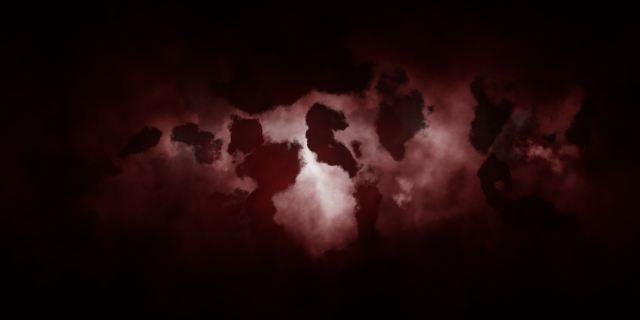
Write a Shadertoy shader that draws this background.

```glsl
// A dark red nebula: a pale core and red gas glows shine through ragged clouds.
// Light is a sum of soft elliptical glows textured by fractal noise; the clouds
// are ellipses whose outlines are torn by noise, laid over the light.

float hash(vec2 p) {
    return fract(sin(dot(p, vec2(127.1, 311.7))) * 43758.5453);
}

float noise(vec2 p) {
    vec2 i = floor(p), f = fract(p);
    f = f * f * (3.0 - 2.0 * f);
    return mix(mix(hash(i), hash(i + vec2(1, 0)), f.x),
               mix(hash(i + vec2(0, 1)), hash(i + vec2(1, 1)), f.x), f.y);
}

// Fractal noise, centred near 0.5
float fbm(vec2 p) {
    float sum = 0.0, amp = 0.5;
    for (int i = 0; i < 6; i++) {
        sum += amp * noise(p);
        p = mat2(1.6, 1.2, -1.2, 1.6) * p + 7.3;
        amp *= 0.53;
    }
    return sum / 1.04;
}

// Soft elliptical light
float glow(vec2 p, vec2 centre, vec2 radius) {
    vec2 d = (p - centre) / radius;
    return exp(-dot(d, d));
}

// Elliptical cloud cover, ragged when p is warped
float cloud(vec2 p, vec2 centre, vec2 radius) {
    return 1.0 - smoothstep(0.82, 1.12, length((p - centre) / radius));
}

// Joins two covers
float cover(float a, float b) {
    return 1.0 - (1.0 - a) * (1.0 - b);
}

// Brightness to gas colour: deep red through rose to pale pink
vec3 gasColour(float t) {
    return vec3(t, vec2(1.1 * t * t));
}

float gasLight(vec2 p, vec2 q) {
    float haze = 0.19 * glow(p, vec2(1.0, 0.50), vec2(0.86, 0.29));
    float red = 0.27 * glow(q, vec2(0.66, 0.52), vec2(0.17, 0.19))
              + 0.28 * glow(q, vec2(1.36, 0.52), vec2(0.20, 0.21))
              + 0.21 * glow(q, vec2(1.68, 0.54), vec2(0.15, 0.15))
              + 0.26 * glow(q, vec2(1.13, 0.64), vec2(0.12, 0.10))
              + 0.24 * glow(q, vec2(0.88, 0.62), vec2(0.11, 0.07));
    float texture1 = clamp(0.95 + 2.4 * (fbm(p * 6.0 + 3.0) - 0.5), 0.3, 1.6);

    // Fine bright wisps near the three red glows
    float wisps = smoothstep(0.48, 0.78, fbm(p * 19.0 + 11.0));
    float wispArea = glow(p, vec2(0.68, 0.51), vec2(0.08, 0.10))
                   + glow(p, vec2(1.22, 0.36), vec2(0.07, 0.10))
                   + glow(p, vec2(1.67, 0.56), vec2(0.12, 0.11));

    // Smooth pale core with a dimmer tail below
    float core = 0.42 * glow(q, vec2(0.99, 0.50), vec2(0.11, 0.13))
               + 0.36 * glow(q, vec2(0.99, 0.36), vec2(0.10, 0.12));
    return 0.01 + (haze + red) * texture1 + 0.4 * wisps * wispArea + core;
}

// Clouds around the core, then the outer ones
float innerClouds(vec2 q) {
    float c = cloud(q, vec2(0.86, 0.49), vec2(0.105, 0.095));
    c = cover(c, cloud(q, vec2(0.76, 0.60), vec2(0.055, 0.07)));
    c = cover(c, cloud(q, vec2(1.05, 0.555), vec2(0.060, 0.085)));
    c = cover(c, cloud(q, vec2(1.13, 0.35), vec2(0.070, 0.15)));
    c = cover(c, cloud(q, vec2(0.82, 0.30), vec2(0.075, 0.15)));
    c = cover(c, cloud(q, vec2(1.04, 0.17), vec2(0.060, 0.09)));
    return cover(c, cloud(q, vec2(0.95, 0.76), vec2(0.25, 0.085)));
}

float outerClouds(vec2 q) {
    float c = cloud(q, vec2(1.255, 0.65), vec2(0.075, 0.11));
    c = cover(c, cloud(q, vec2(0.61, 0.575), vec2(0.055, 0.07)));
    c = cover(c, cloud(q, vec2(0.70, 0.36), vec2(0.055, 0.075)));
    c = cover(c, cloud(q, vec2(0.25, 0.45), vec2(0.085, 0.06)));
    c = cover(c, cloud(q, vec2(0.43, 0.52), vec2(0.075, 0.05)));
    c = cover(c, cloud(q, vec2(1.51, 0.63), vec2(0.075, 0.12)));
    c = cover(c, cloud(q, vec2(1.57, 0.44), vec2(0.050, 0.09)));
    c = cover(c, cloud(q, vec2(1.68, 0.32), vec2(0.120, 0.07)));
    return cover(c, cloud(q, vec2(1.81, 0.59), vec2(0.060, 0.08)));
}

void mainImage(out vec4 fragColor, in vec2 fragCoord) {
    vec2 p = fragCoord / iResolution.y;
    p.x += 1.0 - 0.5 * iResolution.x / iResolution.y;
    vec2 warp = vec2(fbm(p * 9.0), fbm(p * 9.0 + 41.0)) - 0.5;
    vec2 q = p + 0.22 * warp;

    // Scattered faint clouds, kept away from the core
    float scattered = smoothstep(0.50, 0.60, fbm(p * 5.0 + 23.0));
    scattered *= 0.6 * (1.0 - glow(p, vec2(1.0, 0.47), vec2(0.30, 0.25)));
    float clouds = cover(innerClouds(q), 0.85 * outerClouds(q));
    clouds = cover(0.93 * clouds, scattered);

    // Clouds glow deep red close to the core and fade to black
    float shade = 0.03 + 0.25 * glow(p, vec2(0.93, 0.44), vec2(0.40, 0.24));
    shade *= 0.85 + 1.2 * (fbm(p * 12.0 + 5.0) - 0.5);
    vec3 cloudColour = shade * vec3(1.0, 0.1, 0.1);

    vec3 colour = mix(gasColour(gasLight(p, q)), cloudColour, clouds);
    fragColor = vec4(clamp(colour, 0.0, 1.0), 1.0);
}
```
